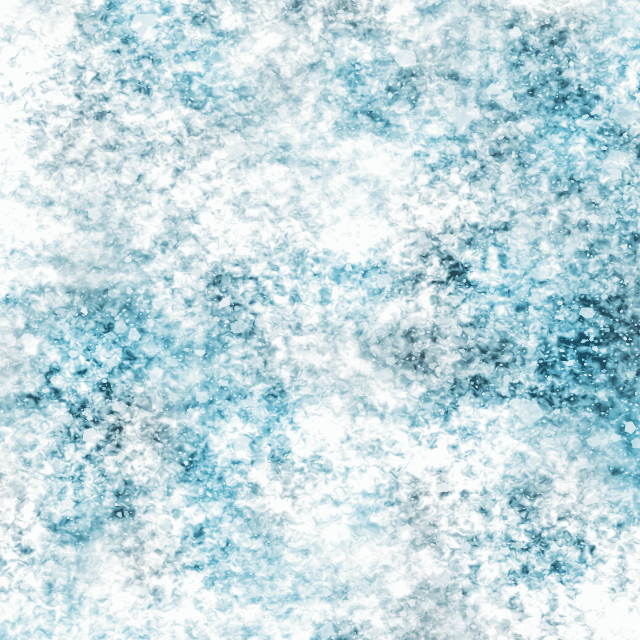
Reproduce this texture procedurally as a WebGL 1 fragment shader.

```glsl
precision highp float;
// Weathered icy plaster: pale ground broken by teal stains, fine specks and chips.
// Unit-variance noise layers are summed into a stain depth, pale angular chips
// are laid over it, and the depth is looked up in a white-to-teal colour ramp.
uniform vec2 u_resolution;

const vec3 WHITE = vec3(0.985, 0.99, 0.99);
const vec3 FROST = vec3(0.93, 0.95, 0.95);
const vec3 MIST  = vec3(0.82, 0.89, 0.91);
const vec3 HAZE  = vec3(0.70, 0.82, 0.85);
const vec3 TEAL  = vec3(0.55, 0.74, 0.79);
const vec3 DEEP  = vec3(0.39, 0.63, 0.70);
const vec3 SLATE = vec3(0.27, 0.45, 0.51);
const vec3 INK   = vec3(0.15, 0.29, 0.35);

const float DEPTH_MEAN = 1.15;    // average position on the colour ramp
const float DEPTH_SPREAD = 1.5;   // contrast of the stains
const float PATCH_AMOUNT = 0.55;
const float CLOUD_AMOUNT = 0.45;
const float GRAIN_AMOUNT = 0.70;
const float VEIN_AMOUNT = 0.45;
const float PATCH_SCALE = 4.0;
const float CLOUD_SCALE = 17.0;
const float GRAIN_SCALE = 72.0;
const float CHIP_SCALE = 15.0;    // cells across for the largest chips
const float CHIP_EDGE = 0.0011;   // softness of chip outlines
const float NOISE_DEVIATION = 0.2145;

float hash(vec2 p) {
  vec3 q = fract(p.xyx * 0.1031);
  q += dot(q, q.yzx + 33.33);
  return fract((q.x + q.y) * q.z);
}

// Value noise with zero mean and unit variance.
float noise(vec2 p) {
  vec2 cell = floor(p), f = fract(p);
  f = f * f * (3.0 - 2.0 * f);
  float low = mix(hash(cell), hash(cell + vec2(1.0, 0.0)), f.x);
  float high = mix(hash(cell + vec2(0.0, 1.0)), hash(cell + 1.0), f.x);
  return (mix(low, high, f.y) - 0.5) / NOISE_DEVIATION;
}

// Three octaves, rescaled to keep unit variance.
float fbm(vec2 p, float gain) {
  float sum = 0.0, power = 0.0, weight = 1.0;
  for (int i = 0; i < 3; i++) {
    sum += weight * noise(p);
    power += weight * weight;
    weight *= gain;
    p = mat2(1.92, 0.56, -0.56, 1.92) * p + 37.7;
  }
  return sum / sqrt(power);
}

// Scattered five-sided chips: x is coverage, y is the chip's own depth.
vec2 chips(vec2 p, float density, float softness) {
  vec2 base = floor(p), result = vec2(0.0);
  for (int j = -1; j <= 1; j++) {
    for (int i = -1; i <= 1; i++) {
      vec2 cell = base + vec2(float(i), float(j));
      float pick = hash(cell + 11.3);
      if (pick > density) continue;
      vec2 jitter = vec2(hash(cell + 23.1), hash(cell + 47.9)) - 0.5;
      vec2 q = p - cell - 0.5 - 0.6 * jitter;
      float size = mix(0.14, 0.36, hash(cell + 61.7));
      float turn = 6.2832 * hash(cell + 79.3);
      q.y *= mix(1.0, 1.5, hash(cell + 83.9));
      float dist = -1.0;
      for (int k = 0; k < 5; k++) {
        float side = float(k);
        float angle = turn + 1.2566 * side;
        float reach = size * mix(0.6, 1.15, hash(cell + 97.0 + 5.3 * side));
        dist = max(dist, dot(q, vec2(cos(angle), sin(angle))) - reach);
      }
      float opacity = mix(0.45, 0.95, pick / density);
      float cover = opacity * (1.0 - smoothstep(-softness, softness, dist));
      if (cover > result.x) result = vec2(cover, mix(-0.1, 0.7, hash(cell + 131.0)));
    }
  }
  return result;
}

vec3 ramp(float depth) {
  vec3 color = mix(WHITE, FROST, clamp(depth + 1.0, 0.0, 1.0));
  color = mix(color, MIST, clamp(depth, 0.0, 1.0));
  color = mix(color, HAZE, clamp(depth - 1.0, 0.0, 1.0));
  color = mix(color, TEAL, clamp(depth - 2.0, 0.0, 1.0));
  color = mix(color, DEEP, clamp(depth - 3.0, 0.0, 1.0));
  color = mix(color, SLATE, clamp(depth - 4.0, 0.0, 1.0));
  return mix(color, INK, clamp(depth - 5.0, 0.0, 1.0));
}

void main() {
  vec2 uv = gl_FragCoord.xy / min(u_resolution.x, u_resolution.y);
  vec2 ragged = vec2(noise(uv * 95.0 + 5.0), noise(uv * 95.0 + 71.0));
  vec2 p = uv + 0.012 * vec2(noise(uv * 11.0), noise(uv * 11.0 + 50.0));

  // Stains: broad patches, streaky clouds and fine specks.
  float patches = fbm(p * PATCH_SCALE * vec2(0.9, 1.15) + 13.0, 0.7);
  float clouds = fbm(p * CLOUD_SCALE * vec2(0.8, 1.3) + 140.0, 0.75);
  float grain = fbm((uv + 0.0015 * ragged) * GRAIN_SCALE * vec2(0.9, 1.1) + 310.0, 0.85);
  float roughness = clamp(1.0 + 0.22 * noise(uv * 7.0 + 90.0), 0.6, 1.4);
  float stain = PATCH_AMOUNT * patches + CLOUD_AMOUNT * clouds
              + GRAIN_AMOUNT * roughness * grain;

  // Dark veins inside the stained patches, and a bleached left border.
  float vein = exp(-9.0 * abs(fbm(p * 24.0 + 220.0, 0.6)));
  stain += VEIN_AMOUNT * vein * smoothstep(0.0, 1.5, patches + 0.5 * clouds);
  stain -= 0.7 * (1.0 - smoothstep(0.0, 0.16, uv.x));
  float depth = DEPTH_MEAN + DEPTH_SPREAD * stain;

  // Pale chips, from fine crumbs up to large flakes.
  for (int i = 3; i >= 0; i--) {
    float level = float(i);
    float scale = CHIP_SCALE * pow(2.05, level);
    vec2 chip = chips((uv + 0.0007 * ragged) * scale + 19.0 * level,
                      0.16 + 0.07 * level, CHIP_EDGE * scale);
    depth = mix(depth, min(depth, chip.y), chip.x);
  }

  // Drift between greyer and purer teal.
  vec3 color = ramp(depth);
  float grey = dot(color, vec3(0.299, 0.587, 0.114));
  color = mix(vec3(grey), color, 1.0 + 0.2 * noise(uv * 9.0 + 170.0));
  gl_FragColor = vec4(clamp(color, 0.0, 1.0), 1.0);
}
```
